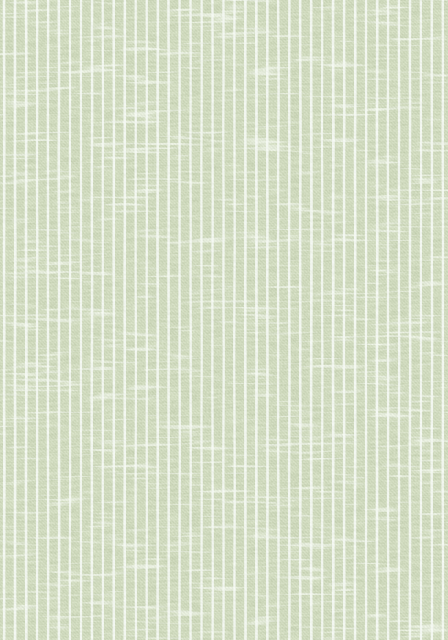
Reproduce this pattern procedurally as a Shadertoy shader.

```glsl
// Pale green woven cloth with fine white vertical pinstripes and slubbed weft.

const float STRIPE_COUNT = 40.85;   // repeats across the width
const float STRIPE_PHASE = 0.38;    // centre of the first stripe, in repeats
const float STRIPE_WIDTH = 0.225;   // share of one repeat
const float STRIPE_WOBBLE = 0.025;  // sideways drift, in repeats
const vec3 GROUND = vec3(0.812, 0.853, 0.742);
const vec3 SLUB   = vec3(0.915, 0.938, 0.885);
const vec3 WHITE  = vec3(0.955, 0.970, 0.948);
const vec2 THREAD_SCALE = vec2(22.0, 210.0);  // weft threads per width
const vec2 SLUB_SCALE   = vec2(11.0, 125.0);  // pale streaks per width
const vec2 PATCH_SCALE  = vec2(5.0, 24.0);    // groups of streaks per width
const float THREAD_DEPTH = 0.030;
const float TWILL_COUNT = 135.0;
const float TWILL_DEPTH = 0.014;
const float GRAIN_SCALE = 230.0;
const float GRAIN_DEPTH = 0.030;

float hash(vec2 cell) {
    uvec2 q = uvec2(ivec2(cell)) * uvec2(1597334673u, 3812015801u);
    uint n = (q.x ^ q.y) * 1597334673u;
    n = (n ^ (n >> 15)) * 2246822519u;
    return float((n ^ (n >> 13)) >> 8) / 16777216.0;
}

float cornerGradient(vec2 cell, vec2 offset) {
    float angle = 6.28319 * hash(cell);
    return dot(vec2(cos(angle), sin(angle)), offset);
}

// Gradient noise, roughly -1 to 1.
float noise(vec2 p) {
    vec2 cell = floor(p), f = fract(p);
    vec2 u = f * f * f * (f * (f * 6.0 - 15.0) + 10.0);
    vec2 e = vec2(1.0, 0.0);
    float low  = mix(cornerGradient(cell, f), cornerGradient(cell + e.xy, f - e.xy), u.x);
    float high = mix(cornerGradient(cell + e.yx, f - e.yx), cornerGradient(cell + e.xx, f - e.xx), u.x);
    return 1.5 * mix(low, high, u.y);
}

// Fades detail of the given frequency once it nears the pixel size.
float detailFade(float frequency, float pixel) {
    return 1.0 - smoothstep(0.35, 0.8, frequency * pixel);
}

// Pale horizontal streaks, gathered into loose patches.
float slubAmount(vec2 p) {
    float patchiness = noise(p * PATCH_SCALE + 31.0);
    float streak = noise(p * SLUB_SCALE + 7.0) + 0.5 * noise(p * SLUB_SCALE * vec2(0.7, 1.6) + 59.0);
    return smoothstep(0.18, 1.05, streak + 0.6 * patchiness);
}

// Coverage of the vertical stripes, with smooth edges.
float stripeCoverage(vec2 p, float pixel) {
    float x = p.x * STRIPE_COUNT - STRIPE_PHASE;
    float id = floor(x + 0.5);
    x += STRIPE_WOBBLE * noise(vec2(id * 3.7, p.y * 4.0));
    float halfWidth = 0.5 * STRIPE_WIDTH * (0.9 + 0.2 * hash(vec2(id, 17.0)));
    float edge = 0.6 * pixel * STRIPE_COUNT;
    float d = abs(x - id) - halfWidth;
    return 1.0 - smoothstep(-edge, edge, d);
}

void mainImage(out vec4 fragColor, in vec2 fragCoord) {
    float pixel = 1.0 / iResolution.x;
    vec2 p = fragCoord * pixel;

    // Ground cloth and its slubs
    vec3 color = mix(GROUND, SLUB, 0.85 * slubAmount(p));

    // Weft threads, twill and grain
    float weave = THREAD_DEPTH * noise(p * THREAD_SCALE + 13.0);
    weave += TWILL_DEPTH * sin(6.28319 * TWILL_COUNT * (p.x + p.y)) * detailFade(TWILL_COUNT, pixel);
    weave += GRAIN_DEPTH * noise(p * GRAIN_SCALE + 83.0) * detailFade(0.5 * GRAIN_SCALE, pixel);
    color += weave * vec3(1.0, 0.9, 1.1);

    // White warp stripes, faintly broken by the weft
    float wear = 0.93 + 0.12 * noise(p * vec2(60.0, 170.0) + 101.0);
    float stripe = stripeCoverage(p, pixel) * clamp(wear, 0.0, 1.0);
    color = mix(color, WHITE + 0.3 * weave, stripe);

    fragColor = vec4(clamp(color, 0.0, 1.0), 1.0);
}
```
